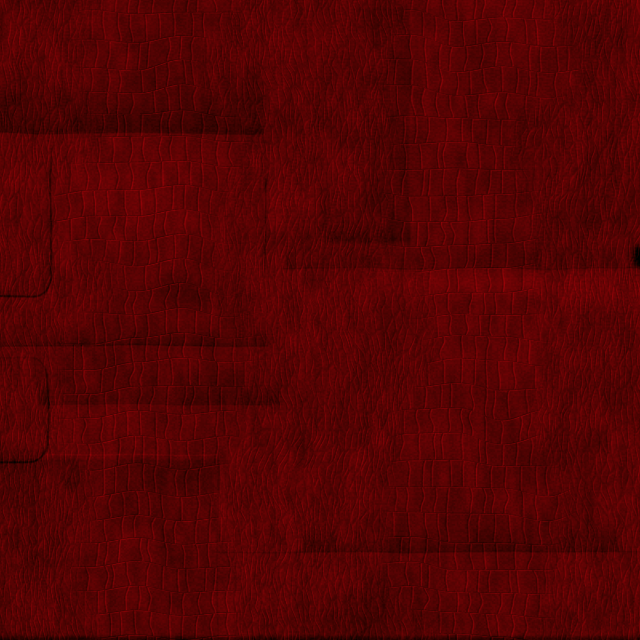
Give the GLSL for this texture, as a Shadertoy shader.

```glsl
const vec3 DEEP_RED = vec3(0.23, 0.010, 0.004);
const vec3 LIT_RED = vec3(0.44, 0.012, 0.018);
const vec2 PLATE_SIZE = vec2(0.0225, 0.039);
const vec2 SCALE_SIZE = vec2(0.0086, 0.030);
const vec2 WRINKLE_FREQ = vec2(170.0, 38.0);
const vec2 STREAK_FREQ = vec2(75.0, 32.0);
const vec2 LIGHT_STEP = vec2(0.0017, -0.0008);
const float GROOVE = 0.0026;
const float RIDGE_LIGHT = 0.80;
const float RIDGE_SHADE = 0.42;
const float GROOVE_SHADE = 0.10;
const float GRAIN = 0.42;
const float STREAK = 0.42;
const float MOTTLE = 0.40;
const float FOLD_DEPTH = 0.62;
const float BASE_TONE = 0.53;

float hash(vec2 p) {
    return fract(sin(dot(p, vec2(127.1, 311.7))) * 43758.545);
}

float noise(vec2 p) {
    vec2 i = floor(p), f = fract(p);
    f = f * f * (3.0 - 2.0 * f);
    return mix(mix(hash(i), hash(i + vec2(1, 0)), f.x),
               mix(hash(i + vec2(0, 1)), hash(i + vec2(1, 1)), f.x), f.y);
}

float fbm(vec2 p) {
    float sum = 0.0, amp = 0.5;
    for (int i = 0; i < 4; i++) {
        sum += amp * noise(p);
        p = p * 2.03 + 17.3;
        amp *= 0.5;
    }
    return sum;
}

// Belly plates: wavy rows split by uneven upright grooves
float plates(vec2 p) {
    p.y += 0.024 * (noise(p * vec2(14.0, 9.0)) - 0.5);
    p.x += 0.008 * (noise(p * vec2(30.0, 50.0) + 9.0) - 0.5);
    vec2 q = p / PLATE_SIZE;
    float row = floor(q.y), rowPos = fract(q.y);
    q.x += 7.0 * hash(vec2(row, 3.0));
    float column = floor(q.x), side = 1.0;
    for (int i = -1; i <= 2; i++) {
        float edge = column + float(i);
        edge += 0.6 * (hash(vec2(edge, row)) - 0.5);
        side = min(side, abs(q.x - edge));
    }
    float across = min(rowPos, 1.0 - rowPos) * PLATE_SIZE.y;
    return smoothstep(0.0, GROOVE, min(side * PLATE_SIZE.x, across * 1.5));
}

// Flank scales: narrow upright cells with leaning, wrinkled borders
float scales(vec2 p) {
    p.x += 0.024 * (noise(p * vec2(9.0, 12.0) + 4.0) - 0.5);
    p.x += 0.005 * (noise(p * vec2(50.0, 60.0)) - 0.5);
    vec2 q = p / SCALE_SIZE, cell = floor(q);
    float nearest = 9.0, second = 9.0;
    for (int y = -1; y <= 1; y++)
    for (int x = -1; x <= 1; x++) {
        vec2 c = cell + vec2(x, y);
        vec2 jitter = vec2(hash(c), hash(c + 51.7));
        float d = length(c + jitter - q);
        second = min(second, max(nearest, d));
        nearest = min(nearest, d);
    }
    float border = smoothstep(0.0, 0.40, second - nearest);
    return 0.72 * border + 0.5 * noise(p * WRINKLE_FREQ);
}

float hide(vec2 p) {
    float belly = 0.5 - 0.5 * cos(12.566 * (p.x + 0.01) + 1.6 * (noise(p * 9.0) - 0.5));
    return mix(scales(p), plates(p), smoothstep(0.42, 0.78, belly));
}

float span(float x, float from, float to) {
    return smoothstep(from - 0.008, from + 0.008, x) * smoothstep(to + 0.008, to - 0.008, x);
}

// Shadow with one sharp edge, fading over reach; its sign sets the side
float fold(vec2 p, float edge, float from, float to, float reach) {
    float t = (p.y - edge) / reach;
    float soft = 0.003 / abs(reach);
    return span(p.x, from, to) * smoothstep(-soft, soft, t) * exp(-1.8 * max(t, 0.0));
}

float seam(vec2 p, float edge, float from, float to) {
    return span(p.x, from, to) * smoothstep(0.0025, 0.0, abs(p.y - edge));
}

float blob(vec2 p, vec2 center, vec2 radius) {
    vec2 q = (p - center) / radius;
    return exp(-dot(q, q));
}

// Rounded cushion end with a dark rim
float bolster(vec2 p, vec2 center, vec2 extent) {
    vec2 q = abs(p - center) - extent + 0.03;
    float d = length(max(q, 0.0)) + min(max(q.x, q.y), 0.0) - 0.03;
    float rim = smoothstep(0.003, 0.0, abs(d));
    float inner = smoothstep(0.002, -0.002, d) * exp(min(d, 0.0) / 0.02);
    return (1.2 * rim + 0.4 * inner) * smoothstep(center.y + extent.y, center.y, p.y - 0.03);
}

float panelTone(vec2 uv) {
    vec2 p = uv + 0.004 * (vec2(noise(uv * 14.0), noise(uv * 14.0 + 31.0)) - 0.5);
    vec2 s = p.yx;
    // Horizontal folds
    float dark = 0.95 * fold(p, 0.793, 0.0, 0.415, 0.10) + 0.5 * seam(p, 0.792, 0.0, 0.41);
    dark += 0.65 * fold(p, 0.460, 0.0, 0.42, 0.035) + 0.5 * seam(p, 0.460, 0.0, 0.42);
    dark += 0.60 * fold(p, 0.370, 0.06, 0.44, 0.06) + 0.4 * seam(p, 0.369, 0.06, 0.42);
    dark += 0.45 * fold(p, 0.582, 0.44, 1.0, 0.07) + 0.5 * seam(p, 0.581, 0.44, 1.0);
    dark += 0.75 * fold(p, 0.138, 0.47, 0.97, 0.05) + 0.4 * seam(p, 0.138, 0.34, 1.0);
    dark += 0.40 * fold(p, 0.283, 0.0, 0.34, -0.25);
    // Upright folds
    dark += 0.55 * fold(s, 0.640, 0.62, 0.99, -0.13) + 0.5 * fold(p, 0.622, 0.50, 0.64, 0.07);
    dark += 0.8 * seam(s, 0.415, 0.57, 0.72) + 0.35 * seam(s, 0.340, 0.0, 0.30);
    dark += bolster(p, vec2(-0.02, 0.665), vec2(0.10, 0.128));
    dark += bolster(p, vec2(-0.02, 0.360), vec2(0.095, 0.082));
    // Worn patches and highlights
    dark += 0.6 * blob(p, vec2(0.27, 0.545), vec2(0.06, 0.025));
    dark += 0.5 * blob(p, vec2(0.57, 0.04), vec2(0.09, 0.07));
    dark += 0.3 * blob(p, vec2(0.93, 0.72), vec2(0.11, 0.14));
    float light = 0.5 * blob(p, vec2(0.80, 0.555), vec2(0.25, 0.025));
    light += 0.5 * seam(p, 0.290, 0.07, 0.34) + 0.3 * blob(p, vec2(0.2, 0.68), vec2(0.22, 0.1));
    // Dark notch and lower border
    dark += 2.5 * span(uv.x, 0.992, 1.1) * span(uv.y, 0.584, 0.615);
    dark += 1.2 * smoothstep(0.010, 0.0, uv.y);
    return FOLD_DEPTH * (light - dark);
}

void mainImage(out vec4 fragColor, in vec2 fragCoord) {
    vec2 uv = fragCoord / iResolution.xy;
    float height = hide(uv);
    float slope = hide(uv + LIGHT_STEP) - height;
    float tone = BASE_TONE + panelTone(uv);
    tone += RIDGE_LIGHT * max(slope, 0.0) + RIDGE_SHADE * min(slope, 0.0);
    tone -= GROOVE_SHADE * (1.0 - height);
    tone += MOTTLE * (fbm(uv * 11.0) - 0.47) + STREAK * (noise(uv * STREAK_FREQ) - 0.5);
    tone += GRAIN * (noise(uv * 400.0) - 0.5);
    fragColor = vec4(max(mix(DEEP_RED, LIT_RED, tone), 0.0), 1.0);
}
```
